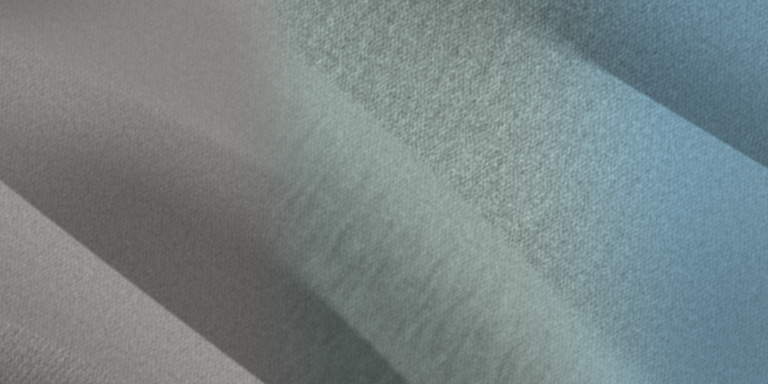
Reproduce this texture procedurally as a Shadertoy shader.

```glsl
// Draped knitted cloth in diagonal folds, dyed from warm grey through sage to blue.

vec2 hashGradient(vec2 cell) {
    vec3 h = fract(vec3(cell.xyx) * vec3(0.1031, 0.1030, 0.0973));
    h += dot(h, h.yzx + 33.33);
    return fract((h.xx + h.yz) * h.zy) * 2.0 - 1.0;
}

float gradientNoise(vec2 p) {
    vec2 i = floor(p), f = fract(p);
    vec2 u = f * f * f * (f * (f * 6.0 - 15.0) + 10.0);
    float a = dot(hashGradient(i), f);
    float b = dot(hashGradient(i + vec2(1, 0)), f - vec2(1, 0));
    float c = dot(hashGradient(i + vec2(0, 1)), f - vec2(0, 1));
    float d = dot(hashGradient(i + vec2(1, 1)), f - vec2(1, 1));
    return mix(mix(a, b, u.x), mix(c, d, u.x), u.y);
}

vec2 rotate(vec2 p, float angle) {
    float c = cos(angle), s = sin(angle);
    return vec2(c * p.x + s * p.y, c * p.y - s * p.x);
}

// Approximate distance above a curved fold: height, slope and bend start at startX.
float foldDistance(vec2 p, float startX, float height, float slope, float bend) {
    float x = p.x - startX;
    float steepness = slope + 2.0 * bend * x;
    return (p.y - height - slope * x - bend * x * x) / sqrt(1.0 + steepness * steepness);
}

float softStep(float d, float width) {
    return smoothstep(-width, width, d);
}

float glow(vec2 p, vec2 centre, vec2 radius) {
    vec2 q = (p - centre) / radius;
    return exp(-dot(q, q));
}

// Staggered stitches, broken up by irregular yarn and fine fibre.
float knit(vec2 p, float angle, float frequency) {
    vec2 q = rotate(p, angle) * frequency;
    q += 0.9 * vec2(gradientNoise(q * 0.22), gradientNoise(q * 0.22 + 31.0));
    float stitch = sin(6.2832 * q.x) * sin(3.1416 * q.y);
    float yarn = gradientNoise(q * 0.83 + 5.3) + 0.35 * gradientNoise(q * 0.45 + 9.0);
    float fibre = gradientNoise(rotate(p, 0.4) * frequency * 1.45);
    return 0.38 * stitch + 1.1 * yarn + 1.1 * fibre;
}

// Short uneven ridges lying across the folds.
float slub(vec2 p, float angle) {
    vec2 q = rotate(p, angle);
    q.y += 0.02 * gradientNoise(p * 9.0);
    return gradientNoise(q * vec2(9.0, 38.0)) + 0.8 * gradientNoise(q * vec2(21.0, 62.0) + 17.0);
}

vec3 dye(vec2 p) {
    vec3 grey = vec3(1.022, 0.995, 0.985);
    vec3 sage = vec3(0.925, 1.022, 0.985);
    vec3 blue = vec3(0.79, 1.035, 1.155);
    vec3 tint = mix(grey, sage, smoothstep(0.60, 0.90, p.x + 0.06 * p.y));
    return mix(tint, blue, smoothstep(1.32, 1.88, p.x + 0.12 * p.y));
}

void mainImage(out vec4 fragColor, in vec2 fragCoord) {
    vec2 p = fragCoord / iResolution.y;
    p.x *= 2.0 * iResolution.y / iResolution.x;

    // Fold lines, from lower left to upper right
    float corner = foldDistance(p, 0.0, 0.172, -0.40, -0.30);
    float flap = foldDistance(p, 0.0, 0.531, -0.79, 0.03);
    float crease = foldDistance(p, 0.0, 0.870, -0.33, -0.17);
    float rollBase = foldDistance(p, 0.69, 0.375, -0.99, 0.0);
    float rollTop = foldDistance(p, 0.73, 0.896, -0.78, -0.18);
    float blueFold = foldDistance(p, 1.354, 0.948, -0.60, 0.0);

    // Grey sheet and the shaded valley below its crease
    float sheet = 0.52 - 0.07 * glow(p, vec2(0.0, 1.03), vec2(0.30, 0.10));
    sheet += 0.025 * exp(-abs(crease) * 22.0);
    float valley = mix(0.49, 0.375, smoothstep(0.0, 0.24, -crease));
    valley += 0.08 * glow(p, vec2(0.0, 0.68), vec2(0.28, 0.18));
    valley -= 0.045 * smoothstep(0.5, 0.95, p.x);
    float tone = mix(valley, sheet, softStep(crease, 0.025));

    // Rounded roll, lit along its upper edge
    float roll = mix(0.615, 0.45, smoothstep(0.03, 0.36, -rollTop));
    float baseWidth = mix(0.014, 0.12, smoothstep(0.15, 0.55, p.y));
    float rollMask = softStep(rollBase, baseWidth) * smoothstep(0.56, 0.86, p.x);
    tone = mix(tone, roll, rollMask);

    // Broad sage and blue sheet
    float broad = 0.572 + 0.035 * glow(p, vec2(1.5, 0.58), vec2(0.35, 0.25));
    broad -= 0.085 * glow(p, vec2(1.30, 1.05), vec2(0.40, 0.17));
    broad -= 0.09 * glow(p, vec2(1.95, 0.08), vec2(0.32, 0.36));
    float topWidth = 0.009 + 0.05 * smoothstep(0.9, 0.68, p.x) + 0.05 * smoothstep(1.35, 1.65, p.x);
    float broadMask = softStep(rollTop, topWidth);
    tone = mix(tone, broad, broadMask);

    // Shadowed blue sheet behind the right fold
    float behind = mix(0.415, 0.53, smoothstep(0.02, 0.34, blueFold));
    float behindWidth = 0.005 + 0.05 * smoothstep(1.65, 1.3, p.x);
    float behindMask = softStep(blueFold, behindWidth) * smoothstep(1.22, 1.5, p.x);
    tone = mix(tone, behind, behindMask);

    // Pale flap and the ribbed corner
    float flapTone = mix(0.50, 0.57, smoothstep(-0.28, 0.0, flap));
    float flapMask = softStep(-flap, 0.006);
    tone = mix(tone, flapTone, flapMask);
    float cornerMask = softStep(-corner, 0.009);
    tone = mix(tone, 0.525 + 0.7 * corner, cornerMask);

    // Surface relief: strongest on the open sage cloth, faint on the grey sheet
    float sageBand = smoothstep(0.62, 0.85, p.x) * smoothstep(1.9, 1.3, p.x);
    float openCloth = sageBand * broadMask;
    float hazySheet = softStep(crease, 0.06) * smoothstep(0.95, 0.6, p.x);
    float stitchDepth = 0.085 + 0.085 * openCloth - 0.035 * hazySheet + 0.03 * cornerMask;
    stitchDepth += 0.025 * behindMask;
    float slubDepth = 0.12 * sageBand * mix(smoothstep(0.0, 0.2, -rollTop), 0.9, broadMask);
    float relief = stitchDepth * knit(p, -0.55, 82.0) + slubDepth * slub(p, 0.95);
    relief += 0.035 * cornerMask * sin(6.2832 * 55.0 * rotate(p, 0.9).y);

    fragColor = vec4(clamp(dye(p) * tone * (1.0 + relief), 0.0, 1.0), 1.0);
}
```
